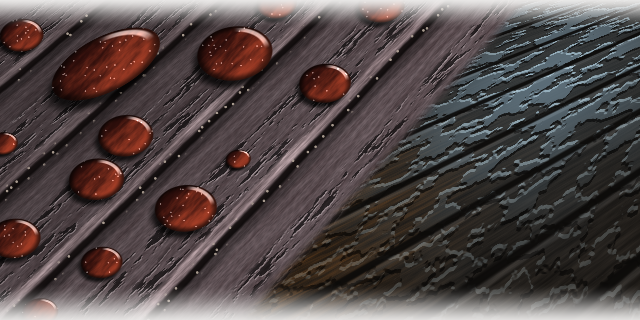
Write a Shadertoy shader that draws this texture.

```glsl
// Red water drops on diagonal wood planks, beside a dark wet deck reflecting sky.

// Layered sines, each octave turned and doubled
float waves(vec2 p) {
    float sum = 0.0, amp = 0.5;
    for (int i = 0; i < 4; i++) {
        sum += amp * sin(p.x + 1.4 * sin(p.y * 0.8)) * cos(p.y + 0.9 * sin(p.x * 0.7));
        p = mat2(1.6, 1.2, -1.2, 1.6) * p + 1.7;
        amp *= 0.62;
    }
    return sum;
}

vec3 hash3(vec2 c) {
    vec3 h = fract(vec3(c.xyx) * vec3(0.1031, 0.103, 0.0973));
    h += dot(h, h.yxz + 33.33);
    return fract((h.xxy + h.yzz) * h.zyx);
}

// Cellular noise: distance to the nearest point and its random value
vec2 cells(vec2 p) {
    vec2 best = vec2(9.0, 0.0);
    for (int j = -1; j <= 1; j++)
        for (int i = -1; i <= 1; i++) {
            vec2 c = floor(p) + vec2(i, j);
            vec3 h = hash3(c);
            float d = length(c + h.xy - p);
            if (d < best.x) best = vec2(d, h.z);
        }
    return best;
}

float band(float x, float centre, float width) {
    return 1.0 - smoothstep(0.35 * width, width, abs(x - centre));
}

// Fanning planks; k counts grooves leftwards
vec3 planks(vec2 p, float k) {
    float along = p.x + p.y;
    float g = k - round(k) + 0.008 * waves(vec2(along * 12.0, k * 3.0));
    float grain = waves(vec2(along * 7.0, k * 40.0));
    float fine = cells(vec2(along * 28.0, k * 60.0)).x;
    vec3 col = mix(vec3(0.25, 0.2, 0.21), vec3(0.41, 0.36, 0.375), 0.5 + 0.45 * grain);
    col *= (0.87 + 0.25 * fine) * mix(1.12, 0.82, smoothstep(-0.6, 2.5, k));

    // Weathered strips with split, embossed grain
    float worn = max(band(g, 0.23, 0.14), band(abs(g), 0.48, 0.1));
    vec2 q = vec2(along * 16.0, k * 42.0);
    float split = smoothstep(0.08, 0.28, waves(q));
    float lip = smoothstep(0.08, 0.28, waves(q + vec2(0.0, 0.55)));
    col *= 1.0 - 0.6 * worn * split;
    col += 0.2 * worn * max(lip - split, 0.0);

    // Lit ridge beside each dark groove
    float ridge = band(g, 0.085, 0.075) * (0.55 + 0.5 * grain);
    col += vec3(0.36, 0.32, 0.32) * ridge * mix(1.0, 0.5, smoothstep(0.5, 2.5, k));
    col = mix(col, vec3(0.07, 0.05, 0.05), 0.93 * band(g, -0.012, 0.055));
    col *= 1.0 - 0.3 * band(g, -0.08, 0.1);

    // Tiny beads caught along the grooves
    vec2 bead = cells(p * 42.0);
    float lit = (1.0 - smoothstep(0.1, 0.24, bead.x)) * step(0.62, bead.y);
    return mix(col, vec3(0.8, 0.74, 0.68), 0.8 * lit * band(g, -0.01, 0.08));
}

// Wet boards running to a far vanishing point
vec3 wetDeck(vec2 p) {
    float dx = p.x - 2.0;
    float edgeY = (p.y - 0.93 * dx) / (1.0 - 0.55 * dx);
    float n = (1.0 / (1.69 - edgeY) - 0.668) / 0.148;
    float along = p.x * 0.87 + p.y * 0.5;
    vec2 q = vec2(along * 17.0, n * 7.5);
    float level = waves(q);
    float water = smoothstep(-0.05, 0.08, level);
    float offsetWater = smoothstep(-0.05, 0.08, waves(q + vec2(0.12, 0.38)));

    vec2 s = mat2(0.87, -0.5, 0.5, 0.87) * (p - vec2(1.72, 0.76));
    float sky = exp(-dot(s * vec2(1.7, 3.4), s * vec2(1.7, 3.4)));
    sky = max(sky, 0.85 * smoothstep(0.72, 1.0, p.y));
    float warm = (1.0 - smoothstep(0.0, 0.6, p.x - 0.8 - 0.75 * p.y)) * (1.0 - smoothstep(0.3, 0.75, p.y));
    float grain = waves(vec2(along * 9.0, n * 32.0));

    vec3 col = mix(vec3(0.13, 0.115, 0.1), vec3(0.26, 0.16, 0.07), warm * (0.6 + 0.5 * grain));
    col *= 0.95 + 0.4 * grain;
    col = mix(col, vec3(0.39, 0.47, 0.52), sky * mix(0.3, 0.88, water));
    float rim = water - offsetWater;
    col += vec3(0.22, 0.25, 0.26) * max(rim, 0.0) * (0.55 + 0.5 * sky);
    col *= 1.0 - 0.55 * max(-rim, 0.0);
    float seam = band(n - round(n), 0.0, 0.085);
    col += 0.07 * band(n - round(n), -0.1, 0.06);
    return mix(col, vec3(0.045, 0.04, 0.035), 0.92 * seam);
}

// Drops as centre and radius
vec3 addDrops(vec3 col, vec2 p) {
    vec3 drops[14] = vec3[14](
        vec3(0.068, 0.89, 0.068), vec3(0.331, 0.8, 0.185), vec3(0.734, 0.833, 0.118), vec3(1.016, 0.74, 0.081),
        vec3(0.393, 0.576, 0.086), vec3(0.302, 0.44, 0.086), vec3(0.01, 0.552, 0.046), vec3(0.581, 0.349, 0.097),
        vec3(0.745, 0.503, 0.039), vec3(0.045, 0.255, 0.082), vec3(0.318, 0.18, 0.065), vec3(0.125, 0.025, 0.057),
        vec3(0.865, 0.99, 0.063), vec3(1.193, 0.985, 0.073));
    float fibre = waves(vec2((p.x + p.y) * 14.0, (p.x - p.y) * 60.0));
    vec2 speck = cells(p * 60.0);
    for (int i = 0; i < 14; i++) {
        vec3 d = drops[i];
        float big = smoothstep(0.1, 0.18, d.z), tilt = 0.1 + 0.38 * big;
        vec2 e = mat2(cos(tilt), -sin(tilt), sin(tilt), cos(tilt)) * (p - d.xy);
        e /= d.z * vec2(1.0, mix(0.75, 0.46, big));
        float r = length(e);
        col *= 1.0 - 0.75 * (1.0 - smoothstep(0.8, 1.15, length(e + vec2(0.16, 0.26))));
        float glow = smoothstep(-0.75, 0.8, dot(e, vec2(0.5, -0.4)) + 0.45 * fibre);
        vec3 body = mix(vec3(0.17, 0.05, 0.04), vec3(0.64, 0.24, 0.15), glow);
        body *= 1.0 - 0.65 * smoothstep(0.72, 1.0, r);
        float facing = dot(e / max(r, 0.001), vec2(0.72, 0.69));
        body += 0.6 * band(r, 0.87, 0.1) * smoothstep(0.72, 0.97, facing);
        body += 0.4 * (1.0 - smoothstep(0.08, 0.22, speck.x)) * step(0.8, speck.y);
        col = mix(col, body, 1.0 - smoothstep(1.0 - 0.003 / d.z, 1.0 + 0.003 / d.z, r));
    }
    return col;
}

void mainImage(out vec4 fragColor, in vec2 fragCoord) {
    vec2 p = fragCoord / iResolution.xy * vec2(2.0, 1.0);
    float k = (0.46 + 0.943 * p.y - p.x) / (0.445 - 0.09 * p.y);
    vec3 wood = addDrops(planks(p, k), p);
    vec3 col = mix(wetDeck(p), wood, smoothstep(-0.75, -0.6, k));

    // Pale mist at the upper and lower borders
    float mist = max(smoothstep(0.91, 1.01, p.y), 1.0 - smoothstep(-0.02, 0.115, p.y));
    fragColor = vec4(mix(col, vec3(0.93, 0.925, 0.92), mist), 1.0);
}
```
